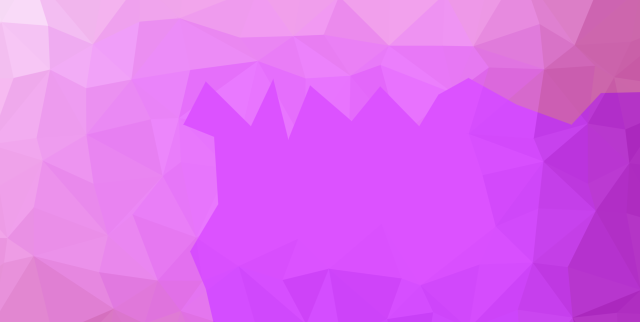
Reproduce this background procedurally as a Shadertoy shader.

```glsl
// Low-poly backdrop: a flat violet core with a jagged rim, framed by pink and purple facets.

#define CELLS 6.6          // mesh cells per canvas height
#define JITTER 0.72        // how far mesh vertices stray from the grid
#define PINK_VARIATION 0.065
#define VIOLET_VARIATION 0.075
#define CORE   vec3(0.863, 0.322, 1.00)
#define ORCHID vec3(0.900, 0.425, 0.99)
#define BLUSH  vec3(0.945, 0.625, 0.92)
#define PALE   vec3(0.975, 0.910, 0.975)
#define ROSE   vec3(0.850, 0.470, 0.76)
#define MAUVE  vec3(0.790, 0.380, 0.66)
#define PLUM   vec3(0.690, 0.185, 0.76)
#define INDIGO vec3(0.800, 0.265, 0.98)

// Outline of the violet region; the canvas spans 2 x 1 units.
const int RIM_COUNT = 21;
const vec2 RIM[RIM_COUNT] = vec2[](
    vec2(0.643, 0.747), vec2(0.784, 0.608), vec2(0.854, 0.755), vec2(0.901, 0.567),
    vec2(0.969, 0.735), vec2(1.099, 0.624), vec2(1.188, 0.732), vec2(1.310, 0.608),
    vec2(1.370, 0.706), vec2(1.464, 0.758), vec2(1.615, 0.675), vec2(1.786, 0.613),
    vec2(1.878, 0.711), vec2(2.1, 0.716), vec2(2.1, -0.1), vec2(0.69, -0.1),
    vec2(0.643, 0.103), vec2(0.594, 0.219), vec2(0.682, 0.366), vec2(0.669, 0.575),
    vec2(0.573, 0.613));

float saturate(float x) { return clamp(x, 0.0, 1.0); }

vec2 hash2(vec2 p) {
    vec3 q = fract(p.xyx * vec3(0.1031, 0.1030, 0.0973));
    q += dot(q, q.yzx + 33.33);
    return fract((q.xx + q.yz) * q.zy);
}

float cross2(vec2 a, vec2 b) { return a.x * b.y - a.y * b.x; }

// Signed distance to the rim, negative inside.
float rimDistance(vec2 p) {
    float nearest = 1e3, side = 1.0;
    for (int i = 0; i < RIM_COUNT; i++) {
        vec2 a = RIM[i], b = RIM[(i + 1) % RIM_COUNT];
        vec2 edge = b - a, w = p - a;
        vec2 gap = w - edge * saturate(dot(w, edge) / dot(edge, edge));
        nearest = min(nearest, dot(gap, gap));
        bool above = p.y >= a.y, below = p.y < b.y, left = cross2(edge, w) > 0.0;
        if ((above && below && left) || !(above || below || left)) side = -side;
    }
    return side * sqrt(nearest);
}

// Pink surround: paler outwards, with a tint in three corners.
vec3 pinkField(vec2 p, float noise) {
    float x = p.x * 0.5, y = p.y;
    float outward = saturate(max((0.32 - x) / 0.32, (y - 0.74) / 0.26));
    vec3 color = mix(ORCHID, BLUSH, outward);
    color = mix(color, PALE, exp(-4.0 * length(p - vec2(0.0, 1.0))));
    color = mix(color, ROSE, exp(-7.0 * max(y, 0.0)) * saturate(1.3 - 2.5 * x));
    color = mix(color, MAUVE, smoothstep(0.7, 1.0, x + 0.25 * (0.9 - y)));
    return color + noise * PINK_VARIATION * vec3(0.4, 1.0, 0.4);
}

// Violet region: flat in the middle, darker to the right and the bottom.
vec3 violetField(vec2 p, float noise) {
    float right = saturate((p.x * 0.5 - 0.74) / 0.26);
    float low = saturate((0.22 - p.y) / 0.22);
    vec3 color = mix(CORE, INDIGO, saturate(max(right * 2.2, low)));
    color = mix(color, PLUM, smoothstep(0.2, 1.05, right + 0.25 * low * right));
    return color + noise * VIOLET_VARIATION * saturate(2.0 * max(right, low)) * vec3(0.6, 0.8, 0.5);
}

vec2 meshVertex(vec2 id) { return id + JITTER * (hash2(id + 37.0) - 0.5); }

// Signed distance inside a triangle of either winding, positive inside.
float triangleInset(vec2 p, vec2 a, vec2 b, vec2 c) {
    float winding = sign(cross2(b - a, c - a));
    vec3 d = vec3(cross2(b - a, p - a) / length(b - a),
                  cross2(c - b, p - b) / length(c - b),
                  cross2(a - c, p - c) / length(a - c)) * winding;
    return min(d.x, min(d.y, d.z));
}

void mainImage(out vec4 fragColor, in vec2 fragCoord) {
    vec2 p = fragCoord / iResolution.xy * vec2(2.0, 1.0);
    float pixel = 1.0 / iResolution.y;
    float violet = smoothstep(pixel, -pixel, rimDistance(p) * 1.4);

    // Blend the facets of nearby cells by their smooth coverage.
    vec2 g = p * CELLS, home = floor(g);
    float soft = 0.7 * pixel * CELLS;
    vec4 sum = vec4(0.0);
    for (int k = 0; k < 9; k++) {
        vec2 id = home + vec2(k % 3, k / 3) - 1.0;
        vec2 a = meshVertex(id), b = meshVertex(id + vec2(1, 0));
        vec2 c = meshVertex(id + 1.0), d = meshVertex(id + vec2(0, 1));
        bool flip = mod(id.x + id.y, 2.0) > 0.5;
        for (int half_ = 0; half_ < 2; half_++) {
            vec2 t0 = flip ? b : a, t1 = flip ? d : c;
            vec2 t2 = half_ == 0 ? (flip ? a : b) : (flip ? c : d);
            float cover = smoothstep(-soft, soft, triangleInset(g, t0, t1, t2));
            vec2 center = (t0 + t1 + t2) / (3.0 * CELLS);
            float noise = hash2(id * 2.0 + float(half_) + 91.0).x - 0.5;
            vec3 color = mix(pinkField(center, noise), violetField(center, noise), violet);
            sum += vec4(color, 1.0) * cover;
        }
    }
    fragColor = vec4(sum.rgb / max(sum.a, 1e-4), 1.0);
}
```
